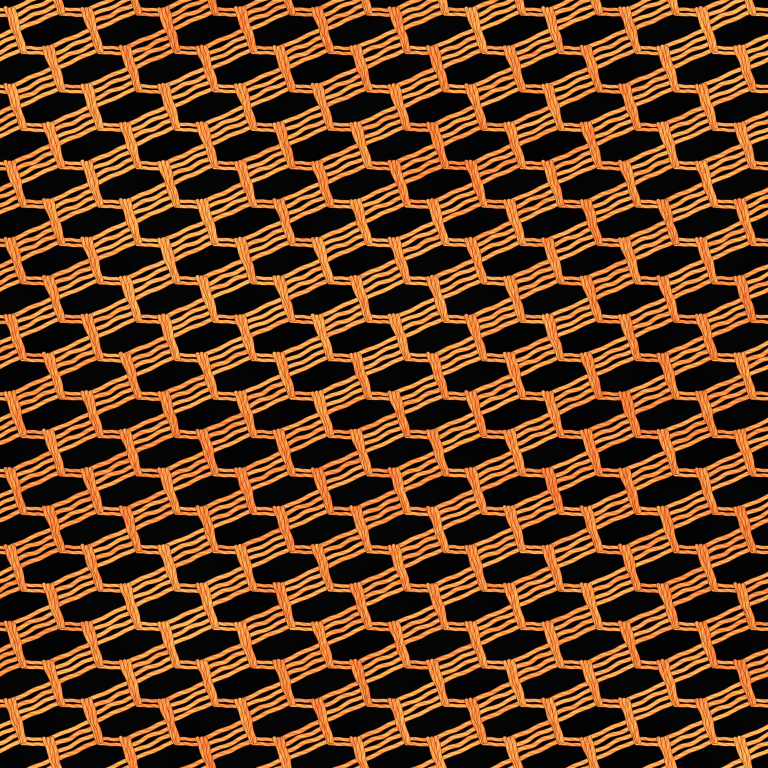
A WebGL 1 fragment shader for this pattern:

```glsl
precision highp float;
// Open net of twisted orange yarn on black: ten by ten staggered repeats.
// Each knot carries four slanted strands, a double link and a three-ply bar,
// all drawn as bent capsules with ply shading and per-yarn hashed variation.

uniform vec2 u_resolution;

const float REPEATS = 10.0;
const float TAU = 6.2831853;

float hash(vec2 p) {
  vec3 q = fract(p.xyx * 0.1031);
  q += dot(q, q.yzx + 33.33);
  return fract((q.x + q.y) * q.z);
}

// Value noise that wraps after a whole number of cells.
float wrapNoise(vec2 p, float period) {
  vec2 i = floor(p), f = fract(p);
  f = f * f * (3.0 - 2.0 * f);
  float a = hash(mod(i, period));
  float b = hash(mod(i + vec2(1.0, 0.0), period));
  float c = hash(mod(i + vec2(0.0, 1.0), period));
  float d = hash(mod(i + 1.0, period));
  return mix(mix(a, b, f.x), mix(c, d, f.x), f.y);
}

// Colour and coverage of one yarn running from a to b.
vec4 yarn(vec2 q, vec2 a, vec2 b, float radius, float sway, float warmth, float seed, float pixel) {
  float len = distance(a, b);
  vec2 dir = (b - a) / len;
  float along = dot(q - a, dir);
  float t = clamp(along / len, 0.0, 1.0);
  float bend = sway * sin(t * TAU * 0.5) * sin(t * (8.0 + 4.0 * seed) + TAU * seed);
  float across = dot(q - a, vec2(-dir.y, dir.x)) - bend;
  float dist = length(vec2(across, along - t * len));
  float v = across / radius;

  // Long diagonal plies, lit along the middle and brown at the rim.
  float ply = 0.5 + 0.5 * cos(TAU * (along * 8.0 + v * 0.55 + seed));
  float light = 0.26 + 0.55 * ply + 0.25 * (1.0 - v * v) - warmth;
  vec3 color = mix(vec3(0.96, 0.43, 0.19), vec3(1.0, 0.74, 0.37), clamp(light, 0.0, 1.0));
  color *= mix(vec3(1.0), vec3(0.58, 0.48, 0.42), smoothstep(0.55, 1.1, dist / radius));
  float cover = 1.0 - smoothstep(-0.7 * pixel, 0.7 * pixel, dist - radius);
  return vec4(color, cover);
}

void main() {
  vec2 p = gl_FragCoord.xy / u_resolution * REPEATS;
  float pixel = REPEATS / min(u_resolution.x, u_resolution.y);

  // Dark ground, slow colour drift and fine fibre wear.
  vec3 color = vec3(0.006 + 0.016 * wrapNoise(p * 2.0, 20.0));
  float drift = wrapNoise(p * 0.5, 5.0) - 0.5;
  float fibre = wrapNoise(p * 14.0, 140.0) - 0.5;

  // Yarn kinds from bottom to top: strands 0-3, links 4-5, bar plies 6-8.
  for (int kind = 0; kind < 9; kind++) {
    float k = float(kind);
    // Two staggered lattices, each with its four nearest knots.
    for (int n = 0; n < 8; n++) {
      float m = float(n);
      vec2 corner = vec2(mod(m, 2.0), mod(floor(m / 2.0), 2.0));
      vec2 stagger = vec2(0.5 * floor(m / 4.0));
      vec2 local = p - vec2(0.62, 0.375);
      vec2 knot = floor(local - stagger) + corner + stagger;
      vec2 q = local - knot;
      vec2 id = mod(knot, REPEATS) * 2.0;
      float seed = hash(id + k * vec2(23.0, 41.0));
      float jitter = 0.02 * (hash(id + k * vec2(37.0, 29.0) + 7.0) - 0.5);

      vec2 a, b;
      float radius = 0.03, sway = 0.003, warmth = 0.1;
      if (kind < 4) {
        a = vec2(0.0, -0.01 + jitter) + k / 3.0 * vec2(0.09, -0.265);
        b = a + vec2(0.575, 0.255 - jitter);
        sway = kind == 1 || kind == 2 ? 0.014 : 0.007;
        radius = 0.029 + 0.004 * seed;
        warmth = 0.0;
      } else if (kind < 6) {
        float row = k - 4.0;
        a = vec2(0.17, -0.49 - 0.066 * row);
        b = vec2(0.5, -0.51 - 0.064 * row + 0.5 * jitter);
        radius = 0.025;
      } else {
        float side = k - 7.0;
        a = vec2(0.005 + 0.052 * side, 0.01 + jitter);
        b = vec2(0.18 + 0.022 * side, -0.53 + jitter);
        sway = 0.01;
        warmth = 0.2;
      }
      warmth += 0.3 * (seed - 0.5) + 0.35 * drift + 0.3 * fibre;
      vec4 thread = yarn(q, a, b, radius, sway, warmth, seed, pixel);
      color = mix(color, thread.rgb, thread.a);
    }
  }
  gl_FragColor = vec4(color, 1.0);
}
```
